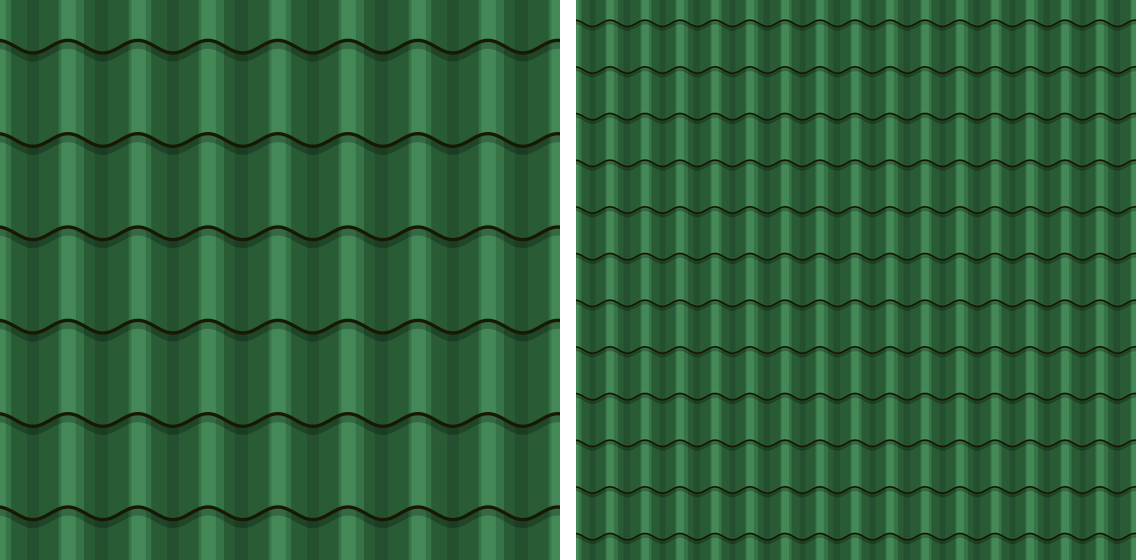
Left, the tile; right, the same tile 2 across and 2 down.
Write a Shadertoy shader that draws this pattern.

```glsl
// Green corrugated roof tiles: shaded vertical ribs crossed by wavy overlapping edges.

const float TAU = 6.2831853;
const vec2 REPEATS = vec2(8.0, 6.0);     // ribs across, courses down
const float CREST_SHIFT = 0.03;          // crest offset, in ribs
const float WAVE_HEIGHT = 0.0113;        // amplitude, in canvas units
const float LINE_WIDTH = 0.006;
const float SHADOW_DEPTH = 0.0152;
const float SHADOW_STRENGTH = 0.23;

const vec3 BASE = vec3(0.16, 0.355, 0.208);
const vec3 VALLEY = vec3(0.14, 0.312, 0.184);
const vec3 SLOPE = vec3(0.21, 0.45, 0.28);
const vec3 RIDGE = vec3(0.27, 0.535, 0.34);
const vec3 OUTLINE = vec3(0.095, 0.10, 0.01);

// Coverage of the interval [start, end] with edges of width soft.
float band(float x, float start, float end, float soft) {
    return clamp((x - start) / soft + 0.5, 0.0, 1.0)
         * clamp((end - x) / soft + 0.5, 0.0, 1.0);
}

// Flat stripes of one rib; x is measured in ribs from the first crest.
vec3 ribColor(float x, float soft) {
    float index = floor(x + 0.25);
    float local = x - index;
    float wide = mod(index, 2.0);        // every second rib has a wider slope
    float slopeEnd = mix(0.19, 0.23, wide);
    vec2 valley = mix(vec2(0.42, 0.585), vec2(0.385, 0.573), wide);

    vec3 color = mix(BASE, VALLEY, band(local, valley.x, valley.y, soft));
    color = mix(color, SLOPE, band(local, -0.132, slopeEnd, soft));
    return mix(color, RIDGE, band(local, -0.094, 0.113, soft));
}

// Signed height above the nearest wavy edge, in canvas units.
float edgeHeight(float y, float wave, float rows) {
    float row = (y - wave) * rows - 0.5;
    return (row - floor(row + 0.5)) / rows;
}

void mainImage(out vec4 fragColor, in vec2 fragCoord) {
    vec2 uv = fragCoord / iResolution.xy;
    vec2 pixel = 1.0 / iResolution.xy;
    float ribX = uv.x * REPEATS.x + CREST_SHIFT;
    float phase = TAU * ribX;

    // Ribs
    vec3 color = ribColor(ribX, pixel.x * REPEATS.x);

    // Shadow cast below each edge
    float height = edgeHeight(uv.y, WAVE_HEIGHT * cos(phase), REPEATS.y);
    float shadow = band(height, -SHADOW_DEPTH, 0.0, pixel.y);
    color *= 1.0 - SHADOW_STRENGTH * shadow;

    // Outline, with its width kept even along the slope
    float slope = WAVE_HEIGHT * TAU * REPEATS.x * sin(phase);
    float dist = abs(height) * inversesqrt(1.0 + slope * slope);
    float line = band(dist, -1.0, 0.5 * LINE_WIDTH, pixel.y);
    color = mix(color, OUTLINE, line);

    fragColor = vec4(color, 1.0);
}
```
